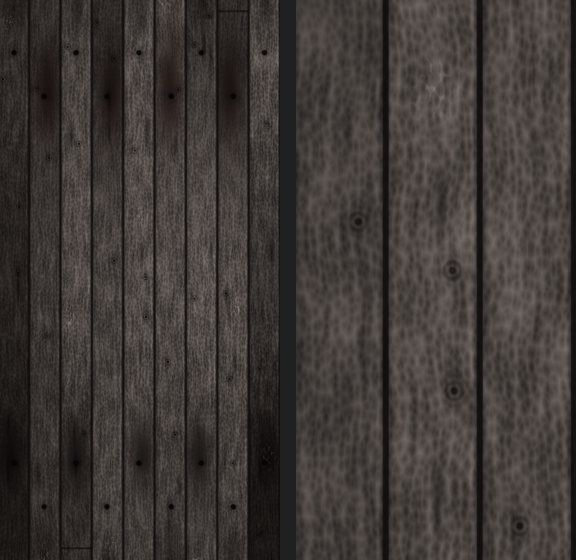
Left: the whole. Right: its middle third, enlarged.
A Shadertoy shader for this texture:

```glsl
const float BOARD_WIDTH = 0.112;
const float FIRST_OFFSET = 0.07;

// Weathering of each board: tone at bottom, middle and top
const vec3 BOARD_TONES[9] = vec3[9](
    vec3(0.12, 0.16, 0.21), vec3(0.22, 0.25, 0.21), vec3(0.20, 0.33, 0.30),
    vec3(0.30, 0.29, 0.20), vec3(0.28, 0.34, 0.33), vec3(0.27, 0.33, 0.28),
    vec3(0.26, 0.36, 0.25), vec3(0.29, 0.33, 0.20), vec3(0.11, 0.24, 0.34));

float hash(vec2 p) {
    vec3 q = fract(vec3(p.xyx) * 0.1031);
    q += dot(q, q.yzx + 33.33);
    return fract((q.x + q.y) * q.z);
}

vec2 hash2(vec2 p) {
    return vec2(hash(p), hash(p + 47.3));
}

// Distance to the nearest scattered feature point
float cellular(vec2 p) {
    vec2 cell = floor(p), f = fract(p);
    float nearest = 2.0;
    for (int y = -1; y <= 1; y++)
    for (int x = -1; x <= 1; x++) {
        vec2 o = vec2(x, y);
        vec2 d = o + hash2(cell + o + 100.0) - f;
        nearest = min(nearest, dot(d, d));
    }
    return sqrt(nearest);
}

float spot(vec2 p, vec2 center, vec2 radius) {
    vec2 q = (p - center) / radius;
    return exp(-dot(q, q));
}

// Fine pits, long fibres and broad mottling, centred on zero
float woodGrain(vec2 p, float seed) {
    vec2 q = p + vec2(seed * 3.7, seed * 1.9);
    q.x += 0.003 * sin(q.y * 17.0 + seed) + 0.0015 * sin(q.y * 43.0);
    float pits = cellular(q * vec2(125.0, 75.0)) - 0.48;
    float fibres = cellular(q * vec2(110.0, 9.0)) - 0.48;
    float mottling = cellular(q * vec2(28.0, 11.0)) - 0.48;
    return 0.36 * pits + 0.34 * fibres + 0.26 * mottling;
}

float boardTone(vec3 tones, float y) {
    float lower = mix(tones.x, tones.y, smoothstep(0.12, 0.5, y));
    return mix(lower, tones.z, smoothstep(0.55, 0.92, y));
}

// Small ringed knots and narrow dark streaks; returns remaining brightness
float blemishes(vec2 p, float height, float board) {
    float shade = 1.0;
    for (int i = 0; i < 6; i++) {
        vec2 rnd = hash2(vec2(board * 7.0 + 3.0, float(i) * 5.0 + 11.0));
        vec2 center = vec2((rnd.x - 0.5) * 0.075, rnd.y * height);
        float isKnot = mod(float(i), 2.0);
        vec2 radius = mix(vec2(0.006, 0.045), vec2(0.011, 0.013), isKnot);
        float mask = spot(p, center, radius);
        float rings = 0.65 + 0.35 * sin(length(p - center) * 750.0);
        shade *= 1.0 - mask * mix(0.4, 0.65 * rings, isKnot);
    }
    return shade;
}

// Dark round head with a faint halo; returns remaining brightness
float nail(vec2 p, vec2 center, float pixel) {
    float d = length(p - center);
    float head = smoothstep(0.0095 + pixel, 0.0095 - pixel, d);
    return (1.0 - 0.8 * head) * (1.0 - 0.25 * exp(-d * d * 2500.0));
}

void mainImage(out vec4 fragColor, in vec2 fragCoord) {
    vec2 uv = fragCoord / iResolution.xy;
    float height = iResolution.y / iResolution.x;
    float pixel = 1.0 / iResolution.x;

    // Board index and position measured from its centre line
    float across = uv.x / BOARD_WIDTH + FIRST_OFFSET;
    float board = min(floor(across), 8.0);
    float odd = mod(board, 2.0);
    vec2 p = vec2((across - board - 0.5) * BOARD_WIDTH, uv.y * height);

    // Aged surface
    float grain = woodGrain(p, board + 1.0);
    float tone = boardTone(BOARD_TONES[int(board)], uv.y + 0.12 * grain);
    tone *= 1.0 + 1.15 * grain;
    tone *= blemishes(p, height, board);

    // Damp stains gather around alternating nail rows
    vec2 stainAt = vec2((hash(vec2(board, 8.0)) - 0.5) * 0.03, mix(0.19, 0.84, odd) * height);
    float stain = spot(p, stainAt, vec2(0.042, mix(0.12, 0.17, odd)));
    float endStain = spot(p, vec2(0.0, (1.0 - odd) * height), vec2(0.04, 0.12));
    tone *= (1.0 - 0.55 * stain * (1.0 + grain)) * (1.0 - 0.4 * endStain);

    // Pale crackled scuff on each board
    vec2 scuffAt = hash2(vec2(board + 21.0, 5.0)) * vec2(0.05, height) - vec2(0.025, 0.0);
    float crackle = smoothstep(0.45, 0.75, cellular(p * vec2(105.0, 65.0)));
    tone += 0.14 * crackle * spot(p, scuffAt, vec2(0.022, 0.04));

    // Two nails per board, lowered on odd boards
    float nailX = (hash(vec2(board, 31.0)) - 0.5) * 0.008;
    for (int i = 0; i < 2; i++) {
        float nailY = mix(0.173, 0.095, odd) + 0.733 * float(i);
        tone *= nail(p, vec2(nailX, nailY * height), pixel);
    }

    // Butt joint on every fifth board
    float jointY = mix(0.021, 0.98, step(5.0, board)) * height;
    float joint = smoothstep(0.003 + pixel, 0.003 - pixel, abs(p.y - jointY));
    tone *= 1.0 - 0.55 * joint * step(abs(mod(board, 5.0) - 2.0), 0.5);

    // Worn bevel, soft shadow and groove between boards
    float edge = 0.5 * BOARD_WIDTH - abs(p.x);
    float bevel = exp(-pow((edge - 0.0095) / 0.003, 2.0)) * step(0.0, p.x);
    tone *= 1.0 + 0.22 * bevel;
    tone *= 1.0 - 0.45 * exp(-edge / 0.006);
    float groove = smoothstep(0.0035 + pixel, 0.0035 - pixel, edge);
    tone = mix(tone, 0.065 + 0.03 * grain, groove * 0.9);

    // Warm grey, redder in stained wood
    vec3 color = tone * vec3(1.0, 0.94, 0.90) - vec3(0.0, 0.008, 0.01);
    color *= mix(vec3(1.0), vec3(1.08, 0.94, 0.91), stain * odd);
    fragColor = vec4(clamp(color, 0.02, 1.0), 1.0);
}
```
